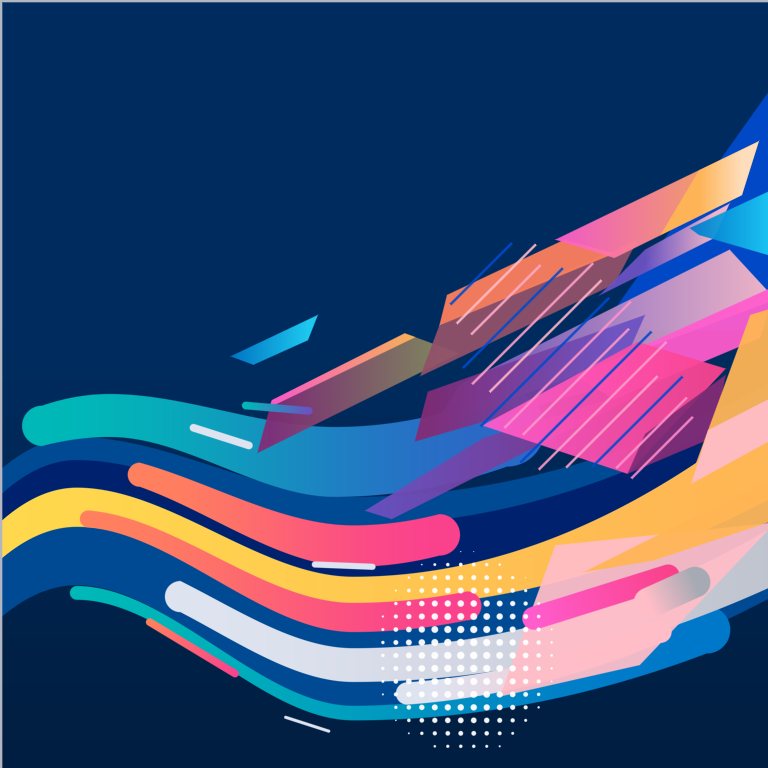
Give the GLSL for this background, as a WebGL 2 fragment shader.

```glsl
#version 300 es
precision highp float;
// Flowing colour ribbons meeting slanted shards on deep navy.
uniform vec2 u_resolution;
out vec4 outColor;

#define TURNS vec2(.1,.46)  // x of crest and trough
#define FULL vec2(-.1,1.1)  // span beyond both sides
#define DOT_STEP .0169
#define LINE_STEP .033
#define LINE_WIDTH .0016

const vec3 NAVY = vec3(0,.17,.37), INK = vec3(0,.13,.43),
  DEEP = vec3(0,.29,.58), TEAL = vec3(0,.72,.72),
  AZURE = vec3(0,.47,.79), ROYAL = vec3(0,.29,.8),
  CYAN = vec3(.12,.82,.97), VIOLET = vec3(.42,.32,.76),
  PLUM = vec3(.51,.17,.46), UMBER = vec3(.57,.32,.41),
  MAGENTA = vec3(1,.36,.8), PINK = vec3(.98,.26,.55),
  CORAL = vec3(1,.5,.37), AMBER = vec3(1,.71,.33),
  YELLOW = vec3(1,.85,.3), BLUSH = vec3(1,.74,.78),
  PALE = vec3(.87,.89,.94), OLIVE = vec3(.53,.58,.36), CREAM = vec3(1,.88,.76);

vec2 p;    // position in the canvas, y measured downward
vec3 col;  // colour built up so far
float px;  // edge softness

float hash(float n) { return fract(sin(n * 91.7) * 437.5); }

void paint(float d, vec3 c, float alpha) {
  col = mix(col, c, alpha * smoothstep(px, -px, d));
}

// Wave height; h holds the left, crest, trough and right levels
float wave(float x, vec4 h, vec2 turns) {
  float l = 1. - x / turns.x, r = (x - turns.y) / (1. - turns.y);
  if (l > 0.) return mix(h.y, h.x, l * l);
  if (r > 0.) return mix(h.z, h.w, r * r);
  return mix(h.y, h.z, smoothstep(turns.x, turns.y, x));
}

// Band between two waves, with round ends
void ribbon(vec4 top, vec4 low, vec2 turns, vec2 span, vec3 c1, vec3 c2) {
  float x = clamp(p.x, span.x, span.y);
  float a = wave(x, top, turns), b = wave(x, low, turns);
  float d = length(p - vec2(x, .5 * (a + b))) - .5 * (b - a);
  paint(d, mix(c1, c2, smoothstep(span.x, span.y, x)), 1.);
}

float edge(vec2 a, vec2 b) {
  return dot(p - a, normalize(vec2(b.y - a.y, a.x - b.x)));
}

// Convex shard, two corners per vector, clockwise, shaded along x
void shard(vec4 m, vec4 n, vec3 c1, vec3 c2) {
  float d = max(max(edge(m.xy, m.zw), edge(m.zw, n.xy)),
                max(edge(n.xy, n.zw), edge(n.zw, m.xy)));
  paint(d, mix(c1, c2, clamp((p.x - m.x) / (n.x - m.x), 0., 1.)), .94);
}

void dash(vec4 ends, float r, vec3 c1, vec3 c2) {
  vec2 v = ends.zw - ends.xy, q = p - ends.xy;
  float t = clamp(dot(q, v) / dot(v, v), 0., 1.);
  paint(length(q - v * t) - r, mix(c1, c2, t), 1.);
}

// Fine diagonal strokes with uneven ends
void hatch() {
  float s = (p.x + p.y - .983) / LINE_STEP, id = floor(s + .5);
  if (id < 0. || id > 14.) return;
  float bow = sin(id / 14. * 3.14), along = p.x - p.y;
  float lo = .19 - .13 * bow + .06 * hash(id);
  float hi = .32 + .07 * bow + .06 * hash(id + 40.);
  float d = abs(s - id) * LINE_STEP * .707 - LINE_WIDTH;
  vec3 c = mod(id, 3.) < .5 ? ROYAL : mix(BLUSH, MAGENTA, .6 * hash(id + 9.));
  paint(max(d, max(lo - along, along - hi)), c, .9);
}

// Halftone dots that shrink away from their centre
void halftone() {
  vec2 dotPos = (floor(p / DOT_STEP) + .5) * DOT_STEP;
  vec2 off = (dotPos - vec2(.605,.852)) / vec2(.12,.135);
  float r = .0048 * sqrt(max(0., 1. - dot(off, off)));
  if (r > 0.) paint(length(p - dotPos) - r, vec3(1), .95);
}

void main() {
  p = gl_FragCoord.xy / u_resolution;
  p.y = 1. - p.y;
  px = .8 / u_resolution.y;
  col = NAVY * mix(1., .7, smoothstep(.4, 1., p.y));

  // Upper ribbons
  vec4 crestLine = vec4(.68,.635,.751,.534);
  shard(vec4(.94,.205,1,.12), vec4(1.01,.43,.78,.43), ROYAL, ROYAL);
  ribbon(vec4(.612,.569,.647,.5), vec4(.805,.762,.922,.78), TURNS, FULL, DEEP, DEEP);
  ribbon(vec4(.553,.513,.556,.257), vec4(.6,.569,.647,.397),
    vec2(.143,.436), vec2(.055,.66), TEAL, mix(AZURE, VIOLET, .4));
  ribbon(vec4(.645,.599,.684,.52), crestLine, TURNS, FULL, INK, INK);

  // Slanted shards
  shard(vec4(.354,.521,.527,.434), vec4(.598,.46,.335,.59), PLUM, OLIVE);
  shard(vec4(.354,.521,.527,.434), vec4(.541,.439,.35,.531), MAGENTA, AMBER);
  shard(vec4(.3,.464,.414,.41), vec4(.401,.443,.33,.475), AZURE, CYAN);
  shard(vec4(.572,.424,.83,.313), vec4(.8,.37,.547,.49), UMBER, UMBER);
  shard(vec4(.582,.384,.735,.312), vec4(.8,.33,.572,.424), CORAL, CORAL);
  shard(vec4(.84,.325,.95,.265), vec4(.93,.31,.78,.385), VIOLET, BLUSH);
  shard(vec4(.723,.312,.988,.184), vec4(.966,.254,.8,.336), MAGENTA, AMBER);
  shard(vec4(.91,.222,.988,.184), vec4(.966,.254,.86,.306), AMBER, CREAM);
  shard(vec4(.6,.5,.95,.325), vec4(1.01,.39,.56,.56), VIOLET, BLUSH);
  shard(vec4(.898,.297,1.01,.245), vec4(1.01,.335,.91,.306), AZURE, CYAN);
  shard(vec4(.557,.51,.84,.41), vec4(.8,.5,.54,.575), PLUM, VIOLET);
  shard(vec4(.475,.665,.63,.57), vec4(.86,.5,.51,.676), VIOLET, PLUM);
  shard(vec4(.75,.49,1.01,.372), vec4(.99,.44,.8,.52), MAGENTA, MAGENTA);
  shard(vec4(.628,.554,.83,.445), vec4(.945,.48,.817,.617), MAGENTA, PINK);
  shard(vec4(.84,.565,.945,.488), vec4(.928,.57,.817,.617), PLUM, PLUM);
  shard(vec4(.977,.41,1.01,.4), vec4(1.01,.62,.9,.62), AMBER, AMBER);
  hatch();

  // Lower ribbons, level to the left of the crest
  ribbon(crestLine, vec4(.729,.686,.792,.651), TURNS, FULL, YELLOW, AMBER);
  ribbon(vec3(.59,.684,.345).xxyz, vec3(.618,.738,.4).xxyz, TURNS, vec2(.182,.572), CORAL, PINK);
  ribbon(vec3(.664,.785,.586).xxyz, vec3(.686,.823,.62).xxyz, TURNS, vec2(.115,.608), CORAL, PINK);
  ribbon(vec3(.763,.919,.74).xxyz, vec3(.781,.938,.818).xxyz, TURNS, vec2(.1,.92), TEAL, AZURE);
  ribbon(vec3(.716,.844,.69).xxyz, vec3(.755,.888,.766).xxyz, TURNS, vec2(.235,1.1), PALE, PALE * .86);
  vec4 lowLine = vec3(.86,.891,.74).xxyz;
  ribbon(lowLine, lowLine + .029, TURNS, vec2(.53,.86), PALE, BLUSH);
  shard(vec4(.723,.71,1.01,.68), vec4(.833,.866,.651,.907), BLUSH, BLUSH);
  shard(vec4(.922,.56,1.01,.515), vec4(1.01,.57,.9,.63), BLUSH, BLUSH);
  shard(vec4(.76,.745,1.01,.62), vec4(1.01,.677,.85,.73), AMBER, AMBER);

  // Loose dashes and dots
  dash(vec4(.695,.805,.87,.75), .015, MAGENTA, PINK);
  dash(vec4(.845,.785,.905,.758), .02, BLUSH, PALE * .75);
  dash(vec4(.252,.557,.324,.58), .005, PALE, PALE);
  dash(vec4(.32,.528,.402,.535), .005, TEAL, VIOLET);
  dash(vec4(.41,.735,.485,.738), .004, PALE, PALE);
  dash(vec4(.195,.81,.306,.877), .005, CORAL, PINK);
  dash(vec4(.372,.934,.428,.952), .002, PALE, PALE);
  halftone();

  // Thin pale rim along the left and top
  paint(min(p.x, p.y) - .003, PALE * .8, 1.);
  outColor = vec4(col, 1);
}
```
